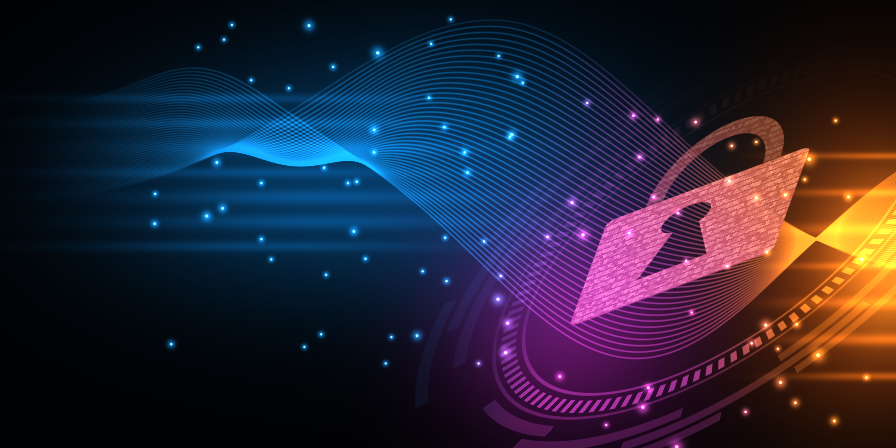
A Shadertoy shader for this background:

```glsl
// A glowing tilted padlock with dial rings, woven wave lines and sparks on black.

float hash(vec2 p) {
    return fract(sin(dot(p, vec2(127.1, 311.7))) * 43758.5);
}

// Gaussian falloff around a centre with separate radii.
float glow(vec2 p, vec2 centre, vec2 radius) {
    vec2 q = (p - centre) / radius;
    return exp(-dot(q, q));
}

float bell(float x, float centre, float width) {
    float q = (x - centre) / width;
    return exp(-q * q);
}

// Antialiased inside of a distance-like field.
float fill(float d) {
    float w = fwidth(d) + 1e-5;
    return 1.0 - smoothstep(-0.6 * w, 0.6 * w, d);
}

// Blue on the left, magenta low in the middle, orange on the right.
vec3 palette(vec2 p) {
    vec3 blue = vec3(0.08, 0.58, 0.92);
    vec3 magenta = vec3(0.86, 0.28, 0.80);
    vec3 orange = vec3(1.0, 0.56, 0.15);
    vec3 c = mix(blue, magenta, smoothstep(1.0, 1.3, p.x - 0.35 * (p.y - 0.4)));
    return mix(c, orange, smoothstep(1.45, 1.8, p.x + 0.2 * (p.y - 0.4)));
}

// Height of one wave; t runs from the arched edge to the dipping edge.
float wave(float x, float t) {
    float base = x < 1.1 ? 0.54 : 0.36;
    float arch = mix(base, 0.955, bell(x, 1.1, 0.55));
    float dip = 0.76 + 0.1 * bell(x, 0.45, 0.2) - 0.56 * bell(x, 1.42, 0.5);
    return mix(arch, dip, t) - 0.47 * t * (1.0 - t) * bell(x, 0.66, 0.19);
}

float waveLines(vec2 p, float px) {
    float sum = 0.0;
    for (int i = 0; i < 42; i++) {
        float t = float(i) / 41.0;
        float y = wave(p.x, t);
        float slope = (wave(p.x + 0.004, t) - y) / 0.004;
        float d = abs(p.y - y) / sqrt(1.0 + slope * slope);
        sum += (1.0 - smoothstep(0.0, 0.0012 + px, d)) * (i == 0 ? 0.6 : 1.0);
    }
    return sum;
}

// Concentric bands of a tilted ellipse, some cut into dashes.
float dialRings(vec2 p) {
    vec2 q = p - vec2(1.615, 0.48);
    q = vec2(dot(q, vec2(0.81, 0.59)), dot(q, vec2(0.59, -0.81))) / vec2(0.58, 0.25);
    float r = length(q), a = atan(q.y, q.x) / 6.28318;
    float dash = smoothstep(0.2, 0.3, abs(fract(a * 110.0) - 0.5));
    float sum = 0.75 * dash * fill(abs(r - 0.98) - 0.035);
    sum += 0.5 * fill(abs(r - 0.91) - 0.008) + 0.35 * fill(abs(r - 1.045) - 0.008);
    for (int i = 0; i < 4; i++) {
        float k = float(i);
        float arc = step(0.4, hash(vec2(floor((a + 0.5) * (13.0 + 4.0 * k)), k)));
        sum += 0.28 * arc * fill(abs(r - 1.12 - 0.085 * k) - 0.03);
    }
    float lower = smoothstep(-0.55, 0.35, q.y);
    return sum * mix(0.28, 1.0, lower) * smoothstep(0.92, 0.5, p.y);
}

void mainImage(out vec4 fragColor, in vec2 fragCoord) {
    vec2 p = fragCoord / iResolution.y;
    p.x *= 2.0 * iResolution.y / iResolution.x;
    float px = 1.0 / iResolution.y;
    vec3 tint = palette(p);

    // Background light
    vec3 col = vec3(0.004, 0.006, 0.012);
    col += vec3(0.01, 0.19, 0.33) * glow(p, vec2(0.98, 0.62), vec2(0.48, 0.29));
    col += vec3(0.01, 0.10, 0.17) * glow(p, vec2(0.52, 0.58), vec2(0.38, 0.24));
    col += vec3(0.38, 0.06, 0.36) * glow(p, vec2(1.27, 0.28), vec2(0.26, 0.24));
    col += vec3(0.52, 0.20, 0.03) * glow(p, vec2(1.94, 0.42), vec2(0.28, 0.34));
    col += vec3(0.65, 0.42, 0.12) * glow(p, vec2(2.0, 0.42), vec2(0.14, 0.16));

    // Horizontal streaks on both sides
    for (int i = 0; i < 7; i++) {
        float k = float(i);
        float h = hash(vec2(k, 4.0));
        float left = bell(p.x, 0.5 + 0.2 * h, 0.36) * bell(p.y, 0.45 + 0.055 * k, 0.009 + 0.008 * h);
        float right = smoothstep(1.62, 2.0, p.x) * bell(p.y, 0.16 + 0.082 * k, 0.006 + 0.008 * h);
        col += vec3(0.01, 0.11, 0.19) * left + vec3(0.42, 0.20, 0.04) * right;
    }

    // Woven waves
    float lines = min(waveLines(p, px), 2.2);
    float lit = smoothstep(0.0, 0.75, p.x) * mix(1.0, 0.65, smoothstep(0.65, 0.95, p.y));
    col += tint * lines * 0.42 * lit;

    // Dial
    col += tint * dialRings(p) * 0.75;

    // Padlock in sheared coordinates: its body is the unit square
    vec2 q = p - vec2(1.27, 0.27);
    vec2 uv = vec2(q.x * 0.235 - q.y * 0.085, q.y * 0.455 - q.x * 0.17) / 0.0925;
    vec2 corner = abs(uv - 0.5) - 0.45;
    float body = fill(length(max(corner, 0.0)) + min(max(corner.x, corner.y), 0.0) - 0.05);
    float slot = max(abs(uv.x - 0.46) - mix(0.17, 0.04, (uv.y - 0.24) / 0.46), abs(uv.y - 0.47) - 0.23);
    body *= 1.0 - fill(min(length(uv - vec2(0.44, 0.72)) - 0.12, slot));
    float bow = length((uv - vec2(0.52, 1.0)) / vec2(0.33, 0.58));
    float shackle = fill(max(abs(bow - 0.87) - 0.13, 1.0 - uv.y));
    float code = hash(floor(uv * vec2(62.0, 34.0))) * step(0.25, fract(uv.y * 17.0));
    vec3 face = mix(vec3(0.92, 0.36, 0.80), vec3(0.90, 0.46, 0.30), smoothstep(0.1, 1.0, uv.x * 0.7 + uv.y * 0.3));
    face += vec3(0.25, 0.27, 0.22) * (code - 0.2);
    col = mix(col, face, body * 0.85);
    col = mix(col, face * 0.8, shackle * 0.6);

    // Scattered sparks
    for (int i = 0; i < 90; i++) {
        float k = float(i);
        vec2 s = vec2(hash(vec2(k, 1.0)), hash(vec2(k, 2.0)));
        s = vec2(0.25 + 1.75 * sqrt(s.x * (0.25 + 0.75 * s.x)), 0.56 + 0.8 * (s.y - 0.5));
        s.y -= 0.22 * smoothstep(1.0, 1.5, s.x);
        float size = 0.0025 + 0.0035 * pow(hash(vec2(k, 3.0)), 3.0);
        float d = length(p - s);
        float halo = exp(-d * d / (size * size * 7.0));
        col += palette(s) * halo * 0.75 + 0.6 * (1.0 - smoothstep(size * 0.4, size * 0.6 + px, d));
    }

    fragColor = vec4(clamp(col, 0.0, 1.0), 1.0);
}
```
